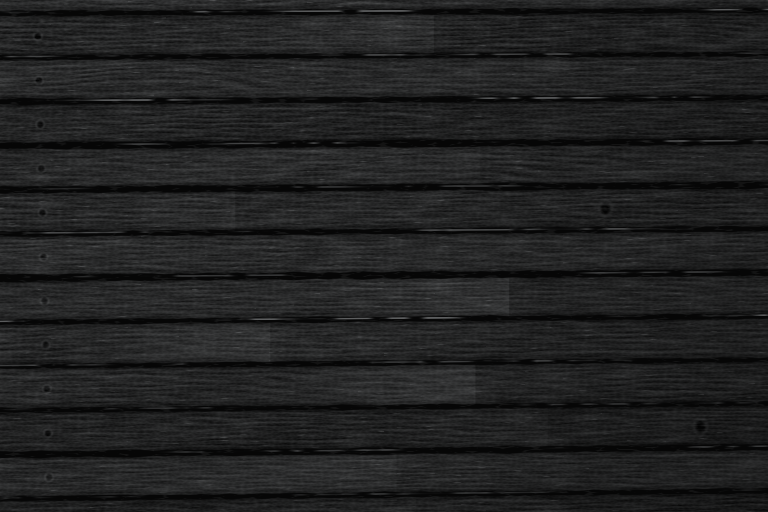
Give the GLSL for this texture, as a Shadertoy shader.

```glsl
// Dark stained timber cladding: slightly tilted horizontal boards with black grooves.
// Rows come from floor/fract; the grain is layered sines bent around knots, and
// stretched cellular noise adds fibres, scuffs and ragged groove edges.

const float TAU = 6.2831853;
const vec3 TINT = vec3(0.985, 1.0, 1.012);
const float WOOD = 0.144;
const float GROOVE = 0.035;
const float GLINT = 0.42;

float hash(vec2 p) {
    vec3 q = fract(p.xyx * vec3(0.1031, 0.1030, 0.0973));
    q += dot(q, q.yzx + 33.33);
    return fract((q.x + q.y) * q.z);
}

// Distance to the nearest scattered point.
float cellular(vec2 p) {
    vec2 cell = floor(p);
    float nearest = 2.0;
    for (int j = -1; j <= 1; j++)
    for (int i = -1; i <= 1; i++) {
        vec2 c = cell + vec2(i, j);
        vec2 point = c + vec2(hash(c), hash(c + 71.7));
        nearest = min(nearest, length(point - p));
    }
    return nearest;
}

// Smooth wandering value, about -1 to 1.
float waves(float x, float seed) {
    return 0.5 * sin(x * 3.1 + seed * 17.0) + 0.3 * sin(x * 7.3 + seed * 41.0)
         + 0.2 * sin(x * 15.7 + seed * 29.0);
}

// Growth lines along a board; f runs across it from 0 to 1.
float growthLines(float x, float f, float seed) {
    float knotX = 0.2 + 1.2 * hash(vec2(seed, 5.0));
    vec2 d = vec2((x - knotX) * 5.0, (f - 0.5) * 2.6);
    float arch = 2.6 * hash(vec2(seed, 9.0)) * exp(-dot(d, d));
    float bend = 0.7 * waves(x * 1.3 + f * 0.6, seed) + 0.1 * sin(x * 47.0 + f * 9.0);
    float phase = f * (7.0 + 3.0 * hash(vec2(seed, 3.0))) + bend + arch;
    return sin(TAU * phase + 0.6 * sin(TAU * phase));
}

// Paler worn stretch that ends abruptly on its right side.
float wornPatch(float x, float seed, float aa) {
    float end = 0.2 + 0.9 * hash(vec2(seed, 13.0));
    float cut = 1.0 - smoothstep(end - aa, end + aa, x);
    return cut * smoothstep(end - 0.45, end, x) * hash(vec2(seed, 21.0));
}

// Sunken round mark: dark core with a faint pale rim.
float dent(vec2 d, float radius, float aa) {
    float r = length(d);
    float core = 1.0 - smoothstep(radius * 0.4, radius + aa, r);
    float rim = 1.0 - smoothstep(0.0, radius * 0.35 + aa, abs(r - radius * 1.3));
    return 0.035 * rim - 0.09 * core;
}

float boardTone(vec2 p, float f, float id, float period, float aa) {
    float seed = id + 2.0;
    float fibre = cellular(vec2(p.x * 13.0 + seed * 7.0, p.y * 170.0)) - 0.45;
    float grit = cellular(p * vec2(110.0, 260.0)) - 0.45;
    float strength = 0.5 + 0.5 * waves(p.x * 1.7, seed + 0.37);
    float tone = WOOD * (0.88 + 0.24 * hash(vec2(seed, 1.0)));
    tone += 0.022 * growthLines(p.x, f, seed) * (0.45 + strength);
    tone += 0.10 * fibre + 0.06 * grit;
    tone += 0.013 * waves(p.x * 2.0 + f, seed) + 0.004 * sin(p.x * 330.0 + 3.0 * f);
    tone += 0.06 * wornPatch(p.x, seed, aa);

    // Sparse pale scuffs.
    float scuff = cellular(vec2(p.x * 11.0, p.y * 75.0 + p.x * 4.0) + seed);
    tone += 0.10 * (1.0 - smoothstep(0.02, 0.13, scuff)) * hash(floor(p * 40.0));

    // One nail per board near the left end, and an occasional knot.
    float across = (f - 0.53) * period;
    tone += dent(vec2(p.x - 0.074 - 0.0022 * id, across), 0.0065, aa);
    float knotX = 0.5 + 0.95 * hash(vec2(seed, 33.0));
    float hasKnot = step(0.72, hash(vec2(seed, 35.0)));
    tone += hasKnot * dent(vec2(p.x - knotX, across * 0.8), 0.010, aa);

    // Rounded long edges.
    float edge = min(f, 1.0 - f);
    return tone * mix(0.72, 1.0, smoothstep(0.04, 0.2, edge));
}

void mainImage(out vec4 fragColor, in vec2 fragCoord) {
    vec2 uv = fragCoord / iResolution.xy;
    vec2 p = vec2(uv.x * 1.5, 1.0 - uv.y);
    float aa = 0.75 / iResolution.y;

    // Row position: the boards rise and narrow a little towards the right.
    float period = mix(0.0862, 0.0853, uv.x);
    float row = (p.y - mix(0.0254, 0.0195, uv.x)) / period;
    float tone = boardTone(p, fract(row), floor(row), period, aa);

    // Uneven lighting, dimmer to the lower right.
    tone *= 1.12 - 0.20 * smoothstep(0.35, 1.0, uv.x) - 0.13 * p.y;

    // Groove with ragged lips.
    float gapId = floor(row + 0.5);
    float g = row - gapId;
    float soft = aa / period;
    float ragged = 0.04 * (cellular(vec2(p.x * 24.0, gapId * 5.3)) - 0.45);
    float halfWidth = 0.055 + 0.03 * hash(vec2(gapId, 8.0)) + ragged;
    float groove = 1.0 - smoothstep(halfWidth - soft, halfWidth + soft, abs(g - 0.01));
    float dust = 0.05 * smoothstep(0.55, 0.8, cellular(p * vec2(40.0, 230.0)));
    tone = mix(tone, GROOVE * 0.7 + dust, groove);

    // Broken glint of light inside the groove.
    float broken = smoothstep(-0.15, 0.5, waves(p.x * 2.3, gapId * 0.63 + 0.2));
    broken *= smoothstep(0.15, 0.5, cellular(vec2(p.x * 19.0, gapId * 3.7)));
    float line = 1.0 - smoothstep(0.008, 0.012 + soft, abs(g + 0.012));
    tone = mix(tone, GLINT, line * broken * (0.35 + 0.6 * hash(vec2(gapId, 4.0))));

    fragColor = vec4(clamp(tone, 0.015, 1.0) * TINT, 1.0);
}
```
